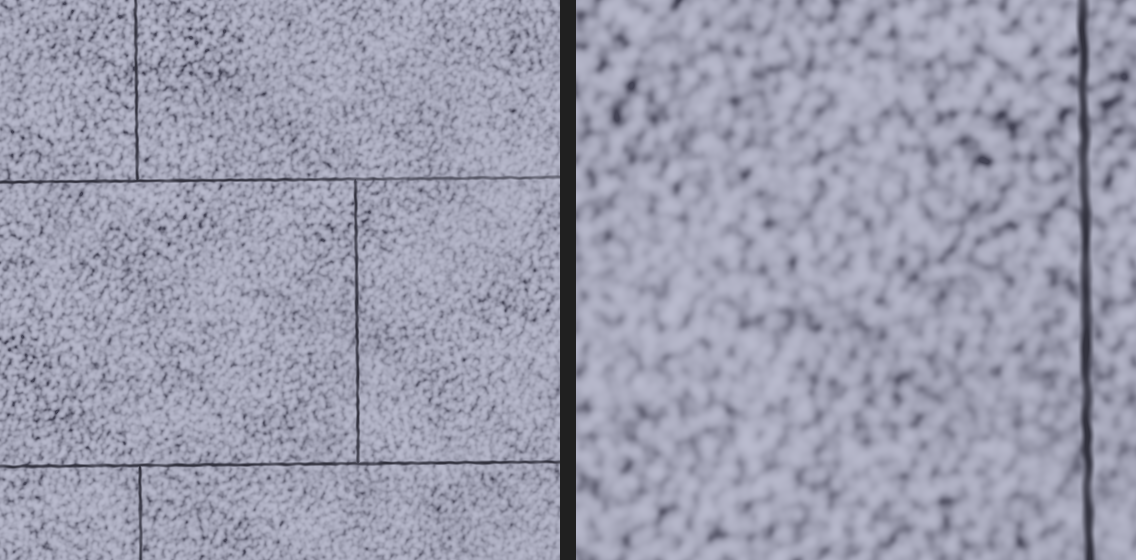
Left, the full canvas; right, a detail of the centre.
Give the GLSL for this texture, as a three.js fragment shader.

```glsl
// Speckled grey granite blocks in running bond with thin, dark, slightly tilted joints.
varying vec2 vUv;

const vec3 PALE_STONE = vec3(0.748, 0.754, 0.828);
const vec3 DARK_FLECK = vec3(0.290, 0.290, 0.360);
const vec3 JOINT_COLOR = vec3(0.195, 0.195, 0.245);

const vec2 BLOCK_SIZE = vec2(0.780, 0.508);
const vec2 BLOCK_ORIGIN = vec2(0.2515, 0.1667);
const vec2 JOINT_TILT = vec2(0.0095, -0.0085);
const float JOINT_CORE = 0.0002;    // half width of the darkest part
const float JOINT_EDGE = 0.0049;    // half width including the soft edge
const float JOINT_WOBBLE = 0.0020;
const float GRAIN_FREQ = 84.0;
const float FINE_FREQ = 128.0;
const float FINE_AMOUNT = 0.5;
const float GRAIN_CONTRAST = 3.45;
const float MOTTLE_AMOUNT = 0.85;
const float FLECK_BASE = 0.238;     // fleck amount at average grain
const float FLECK_SKEW = 0.53;      // makes dark flecks rarer and deeper
const vec2 WORN_SPOT = vec2(0.35, 0.91);
const float WORN_RADIUS = 0.11;

vec2 randomGradient(vec2 cell) {
  vec3 p = fract(cell.xyx * vec3(0.1031, 0.1030, 0.0973));
  p += dot(p, p.yzx + 33.33);
  float angle = 6.28318 * fract((p.x + p.y) * p.z);
  return vec2(cos(angle), sin(angle));
}

// Gradient noise, centred on zero.
float noise(vec2 p) {
  vec2 i = floor(p);
  vec2 f = p - i;
  vec2 u = f * f * f * (f * (f * 6.0 - 15.0) + 10.0);
  vec2 e = vec2(1.0, 0.0);
  float a = dot(randomGradient(i), f);
  float b = dot(randomGradient(i + e), f - e);
  float c = dot(randomGradient(i + e.yx), f - e.yx);
  float d = dot(randomGradient(i + 1.0), f - 1.0);
  return mix(mix(a, b, u.x), mix(c, d, u.x), u.y);
}

vec2 rotate(vec2 p, float angle) {
  float c = cos(angle);
  float s = sin(angle);
  return vec2(c * p.x - s * p.y, s * p.x + c * p.y);
}

// Distance to the nearest whole number.
float toInteger(float x) {
  return abs(fract(x + 0.5) - 0.5);
}

vec3 granite(vec2 uv) {
  float coarse = noise(rotate(uv, 0.5) * GRAIN_FREQ * vec2(1.12, 0.88) + 40.0);
  float fine = noise(rotate(uv, 1.3) * FINE_FREQ + 210.0);
  float grain = (coarse + FINE_AMOUNT * fine) * GRAIN_CONTRAST;

  // Contrast is stronger on the left and in one worn spot.
  vec2 toSpot = (uv - WORN_SPOT) / WORN_RADIUS;
  float worn = exp(-dot(toSpot, toSpot));
  grain *= mix(1.10, 0.90, uv.x) + 0.3 * noise(uv * 5.0 + 17.3) + 0.25 * worn;

  // Broad mottling darkens and lightens whole patches.
  float mottle = noise(uv * 6.0 + 31.0) + noise(uv * 15.0 + 71.7) + 0.8 * noise(uv * 34.0 + 8.4);
  grain += MOTTLE_AMOUNT * mottle + 0.2 * (uv.x - 0.5) - 0.35 * worn;

  float fleck = FLECK_BASE * exp(-FLECK_SKEW * grain);
  return mix(PALE_STONE, DARK_FLECK, min(fleck, 1.05));
}

float jointLine(float dist) {
  return 1.0 - smoothstep(JOINT_CORE, JOINT_EDGE, dist);
}

float joints(vec2 uv) {
  vec2 wobble = vec2(noise(uv * 62.0 + 5.0), noise(uv * 62.0 + 95.0));
  vec2 p = uv + JOINT_TILT * uv.yx - BLOCK_ORIGIN + JOINT_WOBBLE * wobble;

  // Alternate rows shift by half a block.
  float course = p.y / BLOCK_SIZE.y;
  float row = floor(course);
  float column = p.x / BLOCK_SIZE.x - 0.5 * mod(row + 1.0, 2.0);

  // The bed joint above the middle row grows faint to the right.
  float upperBed = step(0.5, course);
  float bedStrength = 1.0 - 0.35 * upperBed * smoothstep(0.45, 0.75, uv.x);
  float bed = jointLine(toInteger(course) * BLOCK_SIZE.y) * bedStrength;
  float upright = jointLine(toInteger(column) * BLOCK_SIZE.x);

  float unevenness = 0.92 + 0.4 * noise(uv * 38.0 + 130.0);
  return clamp(max(bed, upright) * unevenness, 0.0, 1.0);
}

void main() {
  vec3 color = mix(granite(vUv), JOINT_COLOR, joints(vUv));
  gl_FragColor = vec4(color, 1.0);
}
```
